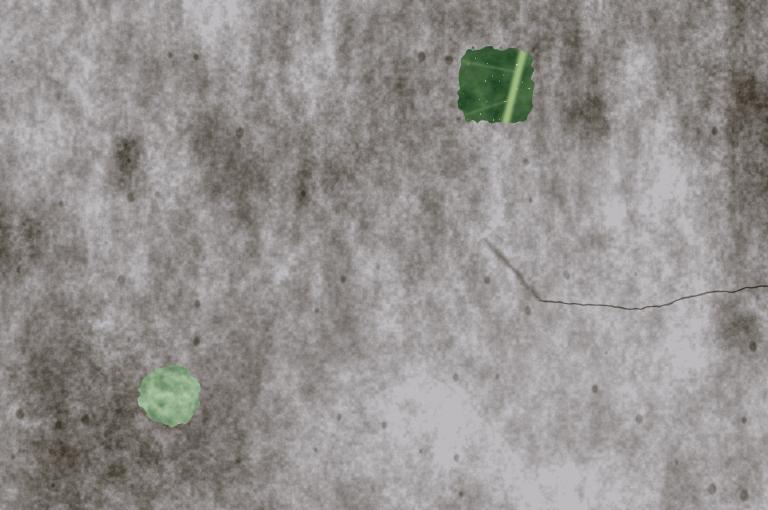
Reproduce this texture procedurally as a Shadertoy shader.

```glsl
// Weathered plaster wall with dark stains, a fine crack and two green leafy patches.

float hash(vec2 p) {
    vec3 q = fract(vec3(p.xyx) * 0.1031);
    q += dot(q, q.yzx + 33.33);
    return fract((q.x + q.y) * q.z);
}

float noise(vec2 p) {
    vec2 i = floor(p), f = fract(p);
    f = f * f * (3.0 - 2.0 * f);
    return mix(mix(hash(i), hash(i + vec2(1, 0)), f.x),
               mix(hash(i + vec2(0, 1)), hash(i + vec2(1, 1)), f.x), f.y);
}

// Layered noise, centred on zero
float fbm(vec2 p, int octaves) {
    float sum = 0.0, amp = 0.5;
    for (int i = 0; i < octaves; i++) {
        sum += amp * (noise(p) - 0.5);
        p = mat2(1.6, 1.2, -1.2, 1.6) * p + 17.3;
        amp *= 0.58;
    }
    return sum;
}

// Same layers without rotation, so stretched grain keeps its direction
float streaks(vec2 p) {
    float sum = 0.0, amp = 0.5;
    for (int i = 0; i < 4; i++) {
        sum += amp * (noise(p) - 0.5);
        p = p * 2.03 + 9.7;
        amp *= 0.6;
    }
    return sum;
}

float blob(vec2 p, vec2 center, vec2 radius) {
    vec2 d = (p - center) / radius;
    return exp(-dot(d, d));
}

float segment(vec2 p, vec2 a, vec2 b) {
    vec2 d = b - a;
    return length(p - a - d * clamp(dot(p - a, d) / dot(d, d), 0.0, 1.0));
}

float cover(float dist, float soft) {
    return 1.0 - smoothstep(-soft, soft, dist);
}

// Broad distribution of dirt over the wall
float stainRegions(vec2 p) {
    float s = 0.23;
    s += 0.52 * blob(p, vec2(0.24, 0.14), vec2(0.27, 0.23));
    s += 0.48 * blob(p, vec2(1.52, 0.80), vec2(0.15, 0.38));
    s += 0.30 * blob(p, vec2(1.10, 0.97), vec2(0.24, 0.19));
    s += 0.26 * blob(p, vec2(0.65, 0.73), vec2(0.40, 0.25));
    s += 0.42 * blob(p, vec2(0.02, 0.53), vec2(0.06, 0.08));
    s += 0.45 * blob(p, vec2(0.245, 0.67), vec2(0.04, 0.05));
    s += 0.35 * blob(p, vec2(1.15, 0.74), vec2(0.04, 0.06));
    s += 0.35 * blob(p, vec2(1.47, 0.34), vec2(0.05, 0.05));
    s -= 0.13 * blob(p, vec2(1.08, 0.20), vec2(0.40, 0.20));
    s -= 0.20 * blob(p, vec2(1.20, 0.64), vec2(0.14, 0.09));
    return s;
}

// Small scattered pits, one chance per cell
float pits(vec2 p, float cells) {
    vec2 id = floor(p * cells), f = fract(p * cells);
    vec2 center = 0.3 + 0.4 * vec2(hash(id + 3.1), hash(id + 8.7));
    float radius = 0.03 + 0.09 * hash(id + 5.3);
    float d = length((f - center) * vec2(1.0, 0.75)) - radius;
    return cover(d, 0.04) * step(0.83, hash(id));
}

float crack(vec2 p) {
    vec2 w = p + 0.012 * vec2(fbm(p * 30.0, 3), fbm(p * 30.0 + 50.0, 3));
    vec2 bend = vec2(1.059, 0.412), dip = vec2(1.255, 0.392), rise = vec2(1.39, 0.425);
    float thin = min(segment(w, bend, dip), segment(w, dip, rise));
    thin = min(thin, segment(w, rise, vec2(1.52, 0.439)));
    float wide = segment(w, vec2(0.951, 0.53), bend);
    return max(0.75 * cover(thin - 0.0013, 0.0016), 0.6 * cover(wide - 0.002, 0.008));
}

vec3 wall(vec2 p) {
    vec2 warped = p + 0.16 * vec2(fbm(p * 6.0, 4), fbm(p * 6.0 + 31.0, 4));
    float stain = stainRegions(warped);
    float rough = 0.55 + stain;
    stain += 0.65 * fbm(p * vec2(9.0, 6.0) + 4.0, 5);
    stain += 0.50 * streaks(p * vec2(34.0, 7.0)) * smoothstep(0.1, 0.6, p.y);
    stain += 0.50 * rough * fbm(p * vec2(42.0, 30.0), 3);
    stain += 0.55 * rough * fbm(p * 130.0, 3);
    float smear = segment(warped, vec2(0.07, 0.86), vec2(0.27, 0.69));
    stain += 0.30 * cover(smear - 0.004, 0.022);
    stain += 0.35 * pits(p, 14.0);
    stain = max(stain, 0.0) + crack(p);
    vec3 plaster = vec3(0.74, 0.73, 0.745), grime = vec3(0.30, 0.27, 0.23);
    return mix(plaster, grime, clamp(stain, 0.0, 1.1));
}

// Dark leaf with a pale midrib; q spans -1 to 1
vec3 leaf(vec2 q) {
    float shade = 0.5 + 1.3 * fbm(q * 2.5 + 6.0, 4);
    vec3 color = mix(vec3(0.10, 0.24, 0.12), vec3(0.34, 0.47, 0.30), shade);
    float rib = segment(q, vec2(0.75, 0.9), vec2(0.25, -1.1));
    float side = min(segment(q, vec2(0.6, 0.35), vec2(-0.9, 0.65)),
                     segment(q, vec2(0.4, -0.4), vec2(-0.8, -0.8)));
    color = mix(color, vec3(0.45, 0.59, 0.39), 0.6 * cover(side - 0.02, 0.07));
    color = mix(color, vec3(0.62, 0.73, 0.50), cover(rib - 0.10, 0.08));
    return color + 0.3 * pits(q + 7.0, 6.0);
}

vec3 foliage(vec2 q) {
    float shade = 0.5 + 1.5 * fbm(q * 3.5 + 2.0, 3);
    return mix(vec3(0.39, 0.53, 0.38), vec3(0.69, 0.77, 0.65), shade);
}

void mainImage(out vec4 fragColor, in vec2 fragCoord) {
    vec2 p = fragCoord / iResolution.y;
    vec3 color = wall(p);
    float ragged = 0.010 * (noise(p * 110.0) - 0.5);

    // Rounded square leaf patch
    vec2 q = p - vec2(0.972, 0.833);
    float square = length(max(abs(q) - 0.038, 0.0)) - 0.034;
    color = mix(color, leaf(q / 0.072), cover(square + ragged, 0.0015));

    // Round pale foliage patch
    q = p - vec2(0.333, 0.225);
    color = mix(color, foliage(q / 0.06), cover(length(q) - 0.060 + ragged, 0.0015));

    fragColor = vec4(color, 1.0);
}
```
